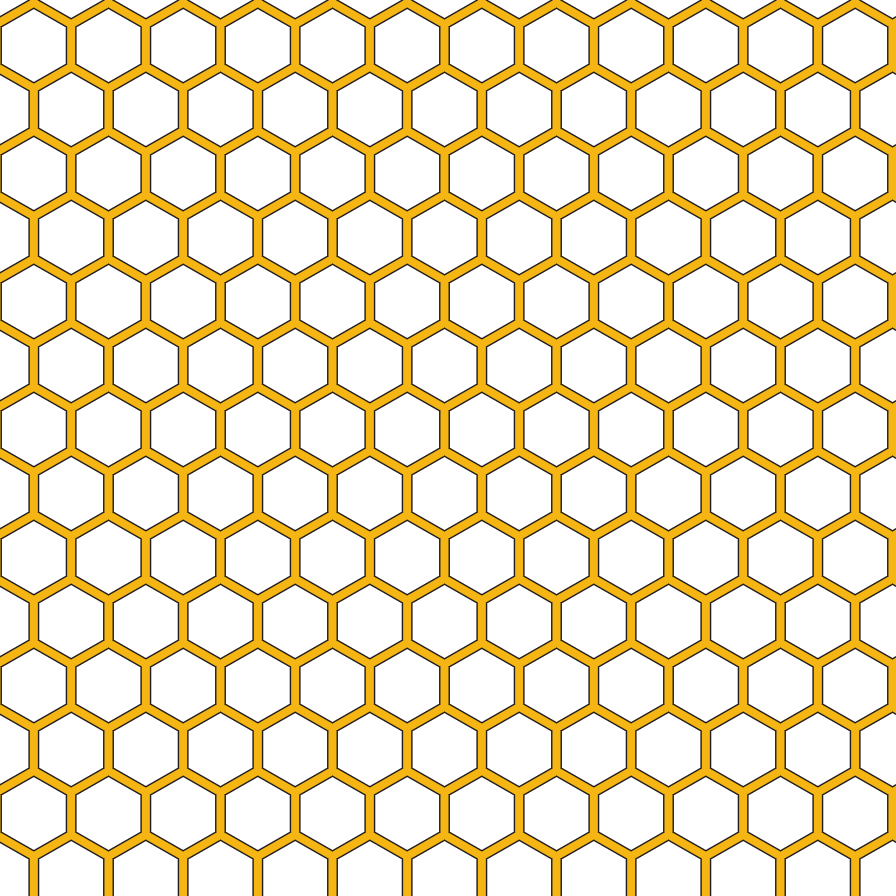
Reproduce this pattern procedurally as a three.js fragment shader.

```glsl
// Honeycomb of white hexagonal cells with dark outlines and golden walls.
varying vec2 vUv;

const float COLUMNS = 12.0;
const float ROWS = 14.0;                         // even, so staggered rows wrap
const vec2 LATTICE = vec2(1.0, 1.7320508);       // one column by two rows
const vec2 FIRST_CENTRE = vec2(0.953, 0.25);     // in column pitches
const float CELL_APOTHEM = 0.427;
const float OUTLINE_APOTHEM = 0.446;

const vec3 CELL_WHITE = vec3(1.0);
const vec3 OUTLINE_DARK = vec3(0.13, 0.11, 0.12);
const vec3 WALL_GOLD = vec3(0.96, 0.71, 0.07);

// Offset from the nearest point of a rectangular lattice
vec2 latticeOffset(vec2 p, vec2 period) {
  return p - period * floor(p / period + 0.5);
}

// Offset from the nearest cell centre, using two interleaved lattices
vec2 cellOffset(vec2 p) {
  vec2 evenRow = latticeOffset(p, LATTICE);
  vec2 oddRow = latticeOffset(p - 0.5 * LATTICE, LATTICE);
  return dot(evenRow, evenRow) < dot(oddRow, oddRow) ? evenRow : oddRow;
}

// Apothem of the pointy-topped hexagon passing through p
float hexApothem(vec2 p) {
  p = abs(p);
  return max(p.x, dot(p, vec2(0.5, 0.8660254)));
}

// Antialiased coverage of the region where d is below edge
float coverage(float d, float edge, float pixel) {
  return clamp((edge - d) / pixel + 0.5, 0.0, 1.0);
}

void main() {
  vec2 p = vUv * vec2(COLUMNS, 0.5 * ROWS) * LATTICE;
  float pixel = max(fwidth(p.x), 1e-5);
  float d = hexApothem(cellOffset(p - FIRST_CENTRE));

  // Layers from the wall inward
  vec3 color = mix(WALL_GOLD, OUTLINE_DARK, coverage(d, OUTLINE_APOTHEM, pixel));
  color += (CELL_WHITE - OUTLINE_DARK) * coverage(d, CELL_APOTHEM, pixel);
  gl_FragColor = vec4(clamp(color, 0.0, 1.0), 1.0);
}
```
